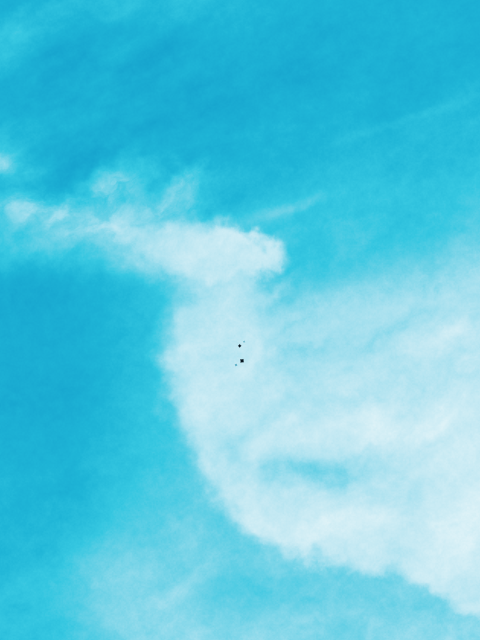
Write a WebGL 2 fragment shader that draws this texture.

```glsl
#version 300 es
precision highp float;
// Turquoise sky with a curling white cloud bank and two tiny dark kites.
uniform vec2 u_resolution;
out vec4 fragColor;

// Palette from deep sky to bright cloud, indexed by a continuous tone 0..7
const vec3 TONES[8] = vec3[8](
  vec3(.06, .61, .78), vec3(.09, .65, .81), vec3(.12, .71, .84), vec3(.21, .78, .88),
  vec3(.42, .82, .90), vec3(.62, .87, .93), vec3(.76, .91, .95), vec3(.87, .95, .97));
const vec3 KITE = vec3(.03, .09, .13);
const vec3 KITE_TAIL = vec3(.25, .62, .72);

float hash(vec2 p) {
  vec3 q = fract(p.xyx * .1031);
  q += dot(q, q.yzx + 33.33);
  return fract((q.x + q.y) * q.z);
}

float noise(vec2 p) {
  vec2 i = floor(p), f = fract(p);
  f = f * f * (3. - 2. * f);
  return mix(mix(hash(i), hash(i + vec2(1, 0)), f.x),
             mix(hash(i + vec2(0, 1)), hash(i + vec2(1, 1)), f.x), f.y);
}

// Layered noise centred on zero
float fbm(vec2 p) {
  float sum = 0., amp = .5;
  for (int i = 0; i < 5; i++) {
    sum += amp * (noise(p) - .5);
    p = mat2(1.6, 1.2, -1.2, 1.6) * p + 17.3;
    amp *= .55;
  }
  return sum;
}

vec2 rotate(vec2 p, float a) {
  return mat2(cos(a), -sin(a), sin(a), cos(a)) * p;
}

// Soft elliptical falloff
float puff(vec2 p, vec2 centre, vec2 radius) {
  vec2 d = (p - centre) / radius;
  return exp(-dot(d, d));
}

// Ellipse with a firmer rim
float billow(vec2 p, vec2 centre, vec2 radius, float soft) {
  return 1. - smoothstep(1. - soft, 1. + soft, length((p - centre) / radius));
}

float streak(vec2 p, vec2 centre, float angle, vec2 radius) {
  return puff(rotate(p - centre, angle), vec2(0), radius);
}

float diamond(vec2 p, vec2 centre, float angle, float size, float aa) {
  vec2 d = abs(rotate(p - centre, angle));
  return 1. - smoothstep(-aa, aa, max(d.x, d.y) - size);
}

// Open sky: a dark diagonal band above, a blue hollow at lower left
float skyTone(vec2 p, float wisps) {
  float s = p.y - .78 - .324 * (p.x - .195);
  float upper = 1.5 + 6. * max(-s, 0.) + 3.2 * max(s, 0.);
  upper += wisps * mix(2.6, .8, smoothstep(.1, .5, p.x));
  float lower = 1.45 + 4. * max(.35 - p.y, 0.) + 1.7 * smoothstep(.08, .3, p.x);
  lower += 1.1 * puff(p, vec2(.17, .09), vec2(.09, .08)) - .7 * puff(p, vec2(.38, .07), vec2(.07, .04));
  return mix(lower, upper, smoothstep(.55, .61, p.y));
}

// Broken puffs trailing to the upper left, then the cumulus head
float upperCloud(float tone, vec2 q, float tufts) {
  float torn = clamp(.8 + 1.6 * tufts, 0., 1.);
  tone = mix(tone, 3.7, .8 * puff(q, vec2(.08, .62), vec2(.19, .04)));
  tone = mix(tone, 4.9, torn * puff(q, vec2(.065, .665), vec2(.085, .035)));
  tone = mix(tone, 4.4, torn * puff(q, vec2(.01, .745), vec2(.035, .02)));
  tone = mix(tone, 4.6, torn * puff(q, vec2(.18, .71), vec2(.055, .045)));
  tone = mix(tone, 4.5, torn * streak(q, vec2(.275, .695), .45, vec2(.06, .028)));
  tone = mix(tone, 5.6, torn * puff(q, vec2(.18, .647), vec2(.07, .03)));
  tone = mix(tone, 5.2, puff(q, vec2(.24, .61), vec2(.08, .045)));
  tone = mix(tone, 5.7, .95 * billow(q, vec2(.295, .617), vec2(.065, .046), .45));
  tone = mix(tone, 6., billow(q, vec2(.355, .602), vec2(.068, .038), .25));
  return mix(tone, 5., .8 * streak(q, vec2(.425, .553), .9, vec2(.028, .012)));
}

// Central column and wide veil, bounded below by a curling edge
float cloudBank(float tone, vec2 p, vec2 q) {
  float rim = .1 + .27 * exp((.26 - q.x) / .09) - .06 * smoothstep(.66, .75, q.x);
  float soft = mix(.08, .016, smoothstep(.26, .42, p.x));
  float body = smoothstep(-soft, soft, q.y - rim) * smoothstep(.23, .33, q.x);
  vec2 calm = mix(p, q, .35);
  float depth = .538 + .32 * (calm.x - .44) - calm.y;
  float veil = body * smoothstep(-.03, mix(.04, .09, smoothstep(.45, .7, p.x)), depth);
  float column = billow(q, vec2(.345, .45), vec2(.088, .135), .42);
  tone = mix(tone, mix(4.9, 5.9, smoothstep(.02, .28, depth)), veil);
  tone = mix(tone, 5.8, column);
  tone += .9 * veil * (puff(q, vec2(.63, .335), vec2(.08, .035)) + puff(q, vec2(.70, .46), vec2(.06, .03)));
  tone += .7 * veil * (puff(q, vec2(.52, .17), vec2(.12, .035)) + puff(q, vec2(.73, .2), vec2(.06, .11)));
  tone -= .8 * veil * puff(q, vec2(.365, .3), vec2(.02, .035));
  return tone - 1.7 * veil * puff(q, vec2(.49, .258), vec2(.09, .025));
}

void main() {
  vec2 p = gl_FragCoord.xy / u_resolution.y;
  float aa = .75 / u_resolution.y;

  // Turbulence shared by the cloud shapes
  vec2 warp = vec2(fbm(p * 11. + 3.), fbm(p * 11. + 41.));
  vec2 q = p + .06 * warp + .03 * vec2(fbm(p * 34.), fbm(p * 34. + 70.));
  vec2 grain = rotate(p, .5);
  float wisps = fbm(grain * vec2(6., 16.) + 9.);
  float tufts = fbm(grain * vec2(18., 30.) + 2. * warp);

  float tone = skyTone(p + .04 * warp, wisps);
  tone += 1.1 * streak(p + .25 * (q - p), vec2(.455, .677), .32, vec2(.065, .011));
  tone += .5 * streak(p, vec2(.64, .815), .31, vec2(.11, .008));
  tone = cloudBank(tone, p, q);
  tone = upperCloud(tone, q, tufts);
  float cloudiness = smoothstep(2.5, 5., tone);
  tone += mix(.6, 1.3, cloudiness) * tufts + .4 * wisps;
  tone += .55 * fbm(p * 95.) + .22 * (noise(p * 420.) - .5);

  // Interpolate the palette
  tone = clamp(tone, 0., 6.999);
  int level = int(tone);
  vec3 color = mix(TONES[level], TONES[level + 1], fract(tone));

  // Kites and their small tails
  color = mix(color, KITE_TAIL, .7 * diamond(p, vec2(.3815, .466), .4, .0011, aa));
  color = mix(color, KITE_TAIL, .8 * diamond(p, vec2(.3688, .4297), .2, .0015, aa));
  color = mix(color, KITE, diamond(p, vec2(.3745, .4596), .785, .0018, aa));
  color = mix(color, KITE, diamond(p, vec2(.3782, .4362), .1, .0024, aa));
  fragColor = vec4(color, 1);
}
```
